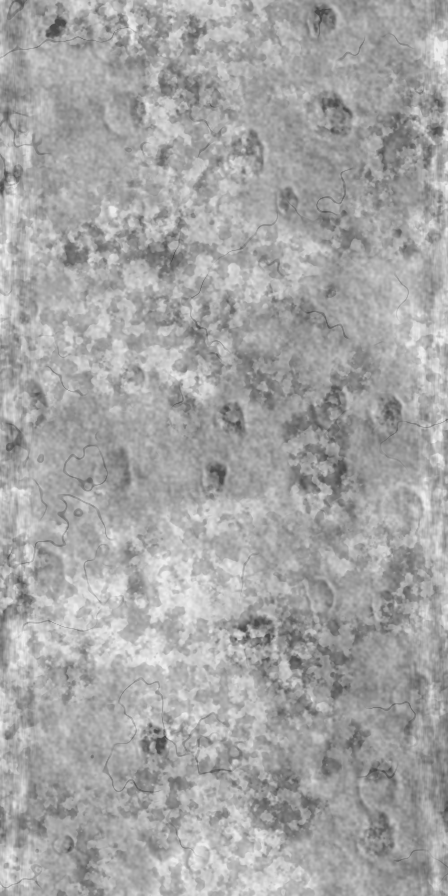
Give the GLSL for this texture, as a WebGL 2 fragment shader.

```glsl
#version 300 es
precision highp float;

#define BASE_GRAY 0.655
#define CLOUD_GAIN 0.22
#define MOTTLE_GAIN 0.24
#define RELIEF_GAIN 0.42
#define PALE_GAIN 0.14
#define DARK_GAIN 0.17
#define STREAK_GAIN 0.55
#define GRAIN_GAIN 0.10
#define CRATER_CELL 0.2
#define CRATER_CHANCE 0.45
#define LIGHT_DIR vec2(0.88, 0.47)

uniform vec2 u_resolution;
out vec4 fragColor;

// Integer hash of a lattice cell, three values in 0..1
vec3 hash3(vec2 cell) {
    uvec3 v = uvec3(ivec3(ivec2(cell), 17));
    v = v * 1664525u + 1013904223u;
    v.x += v.y * v.z; v.y += v.z * v.x; v.z += v.x * v.y;
    v ^= v >> 16u;
    v.x += v.y * v.z; v.y += v.z * v.x; v.z += v.x * v.y;
    return vec3(v >> 8u) / 16777216.0;
}

float valueNoise(vec2 p) {
    vec2 cell = floor(p), f = p - cell;
    f = f * f * (3.0 - 2.0 * f);
    float bottom = mix(hash3(cell).x, hash3(cell + vec2(1, 0)).x, f.x);
    float top = mix(hash3(cell + vec2(0, 1)).x, hash3(cell + vec2(1, 1)).x, f.x);
    return mix(bottom, top, f.y);
}

// Fractal noise, normalised to 0..1
float fbm(vec2 p, int octaves, float gain) {
    const mat2 turn = mat2(0.8, 0.6, -0.6, 0.8);
    float sum = 0.0, total = 0.0, weight = 1.0;
    for (int i = 0; i < octaves; i++) {
        sum += weight * valueNoise(p);
        total += weight;
        weight *= gain;
        p = turn * p * 2.03 + 13.7;
    }
    return sum / total;
}

float height(vec2 p) {
    return fbm(p * 17.0 + 41.0, 4, 0.62);
}

// Scattered dents: x = directional shade, y = rough dark floor
vec2 craters(vec2 p) {
    vec2 result = vec2(0.0);
    vec2 home = floor(p / CRATER_CELL);
    vec2 warp = vec2(fbm(p * 14.0, 3, 0.5), fbm(p * 14.0 + 71.0, 3, 0.5)) - 0.5;
    for (int j = -1; j <= 1; j++)
    for (int i = -1; i <= 1; i++) {
        vec2 cell = home + vec2(i, j);
        vec3 place = hash3(cell + 300.0);
        vec3 kind = hash3(cell + 700.0);
        if (kind.x > CRATER_CHANCE) continue;
        vec2 center = (cell + 0.2 + 0.6 * place.xy) * CRATER_CELL;
        float radius = mix(0.026, 0.06, place.z);
        vec2 q = (p - center + warp * mix(0.015, 0.05, kind.y)) / radius;
        q.x *= mix(1.0, 1.4, kind.z);
        float d = length(q);
        float facing = dot(q, LIGHT_DIR);
        float bowl = 1.0 - smoothstep(0.82, 1.03, d);
        float rim = exp(-pow((d - 1.1) / 0.13, 2.0));
        result.x += 0.07 * facing * rim - (0.16 * facing * d + 0.02) * bowl;
        result.y += (1.0 - smoothstep(0.5, 1.15, d)) * smoothstep(0.4, 0.7, kind.y);
    }
    return result;
}

void main() {
    vec2 p = gl_FragCoord.xy / u_resolution.x;
    float side = min(p.x, 1.0 - p.x) + 0.1 * (fbm(p * 8.0 + 5.0, 3, 0.5) - 0.5);
    float border = 1.0 - smoothstep(0.03, 0.11, side);
    float middle = exp(-pow((p.x - 0.47) / 0.2, 2.0));

    // Broad clouds and fine mottling
    float fine = fbm(p * 38.0 + 9.0, 3, 0.65);
    float gray = BASE_GRAY + CLOUD_GAIN * (fbm(p * 3.0 + 2.0, 5, 0.5) - 0.5);
    gray += MOTTLE_GAIN * (fbm(p * 20.0 + 63.0, 4, 0.7) - 0.5);

    // Flaking pale crust and worn dark stains
    float crust = fbm(p * 5.0 + 27.0, 5, 0.58) + 0.13 * middle + 0.08 * border - 0.04;
    float stain = fbm(p * 5.5 + 88.0, 5, 0.58) - 0.05 * middle;
    float pits = fbm(p * 44.0 + 150.0, 3, 0.65);
    gray += PALE_GAIN * smoothstep(0.46, 0.64, crust) * smoothstep(0.4, 0.58, fine);
    gray -= DARK_GAIN * smoothstep(0.52, 0.67, stain) * smoothstep(0.4, 0.6, pits);

    // Side-lit relief, dents and broken hairline cracks
    vec2 dent = craters(p);
    float slope = height(p) - height(p + LIGHT_DIR * 0.007);
    gray += RELIEF_GAIN * slope * (1.0 + 1.2 * dent.y) + dent.x;
    gray -= dent.y * (0.03 + 0.16 * smoothstep(0.4, 0.65, pits));
    float seam = abs(fbm(p * 6.0 + 33.0, 4, 0.5) - 0.5);
    float broken = smoothstep(0.53, 0.66, fbm(p * 7.0 + 120.0, 3, 0.5));
    gray -= 0.13 * broken * (1.0 - smoothstep(0.003, 0.012, seam));

    // Vertical weathering along both borders, then grain
    float streak = fbm(p * vec2(42.0, 9.0) + 210.0, 4, 0.65);
    gray += STREAK_GAIN * border * (streak - 0.5);
    gray += GRAIN_GAIN * (valueNoise(p * 125.0 + 400.0) - 0.5);

    fragColor = vec4(vec3(clamp(gray, 0.3, 0.92)), 1.0);
}
```
